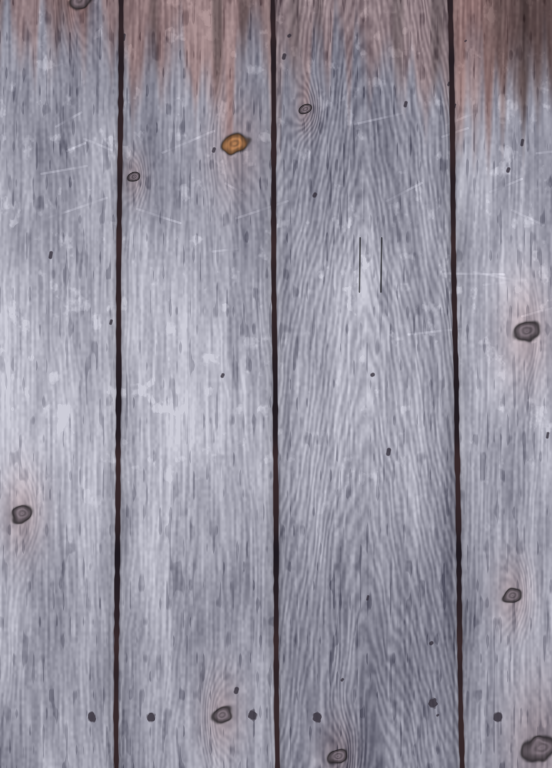
A WebGL 2 fragment shader for this texture:

```glsl
#version 300 es
precision highp float;
uniform vec2 u_resolution;
out vec4 fragColor;

float hash(vec2 p) {
    vec3 q = fract(vec3(p.xyx) * 0.1031);
    q += dot(q, q.yzx + 33.33);
    return fract((q.x + q.y) * q.z);
}

float noise(vec2 p) {
    vec2 i = floor(p), f = fract(p);
    f = f * f * (3.0 - 2.0 * f);
    return mix(mix(hash(i), hash(i + vec2(1, 0)), f.x),
               mix(hash(i + vec2(0, 1)), hash(i + vec2(1, 1)), f.x), f.y);
}

float fbm(vec2 p) {
    float sum = 0.0, amp = 0.5;
    for (int i = 0; i < 4; i++) {
        sum += amp * noise(p);
        p = p * 2.03 + 17.1;
        amp *= 0.5;
    }
    return sum / 0.9375;
}

float segment(vec2 p, vec2 a, vec2 dir) {
    return length(p - a - dir * clamp(dot(p - a, dir) / dot(dir, dir), 0.0, 1.0));
}

void main() {
    float px = 1.0 / u_resolution.y;
    vec2 p = gl_FragCoord.xy * px;

    // Four planks divided by three slightly leaning seams
    vec3 seams = mix(vec3(0.151, 0.361, 0.6015), vec3(0.1575, 0.355, 0.586), p.y);
    seams += 0.0016 * (noise(vec2(p.y * 14.0, 3.0)) - 0.5);
    int id = int(dot(step(seams, vec3(p.x)), vec3(1)));
    float left = id == 0 ? -0.06 : seams[id - 1];
    float right = id == 3 ? 0.82 : seams[id];
    float across = (p.x - left) / (right - left);
    vec2 seed = vec2(float(id) * 37.0, float(id) * 11.0);

    // Arched growth rings, strongest on the third plank
    float heart = p.x - mix(left, right, 0.53) - 0.03 * (fbm(vec2(p.y * 3.0, 5.0) + seed) - 0.5);
    float rings = vec4(8, 7, 25, 9)[id] * p.y + 135.0 * sqrt(heart * heart + 0.00012);
    rings += 3.5 * fbm(p * vec2(28, 7) + seed);

    // Knots bend the rings around them
    mat3x4 knotX = mat3x4(0.029, 0.306, 0.398, 0.686, 0.104, 0.289, 0.44, 0.703, 0.1, 0.175, 0.5, 0.668);
    mat3x4 knotY = mat3x4(0.331, 0.813, 0.858, 0.568, 1.0, 0.069, 0.015, 0.026, -0.2, 0.77, -0.2, 0.225);
    mat3x4 knotSize = mat3x4(0.014, 0.017, 0.008, 0.017, 0.015, 0.013, 0.012, 0.022, 0.007, 0.008, 0.007, 0.012);
    float knot = 0.0, rim = 0.0, knotRings = 0.0, halo = 0.0;
    for (int k = 0; k < 3; k++) {
        vec2 q = p - vec2(knotX[k][id], knotY[k][id]);
        float r = knotSize[k][id];
        float d = length(vec2(q.x, 1.35 * q.y - 0.3 * q.x)) / r + 0.35 * (noise(p * 110.0) - 0.5);
        float bend = exp(-dot(q * vec2(1, 0.5), q * vec2(1, 0.5)) / (r * r * 4.0));
        rings += 5.0 * bend;
        halo = max(halo, bend);
        float inside = 1.0 - smoothstep(0.85, 1.0 + px / r, d);
        knot = max(knot, inside);
        knotRings += inside * sin(d * 15.0);
        rim = max(rim, exp(-pow((d - 0.95) * 6.0, 2.0)));
    }
    float grain = 0.5 + 0.5 * sin(6.2832 * rings);
    float fine = noise(p * vec2(330, 16) + seed);
    float streak = noise(p * vec2(110, 4) + seed);
    float blotch = fbm(p * vec2(15, 5) + seed);

    // Weathered grey, palest across the middle
    float tone = 0.46 + 0.3 * exp(-pow((p.y - 0.54) / 0.25, 2.0));
    tone += vec4(0.05, 0.1, -0.06, 0.06)[id] + 0.75 * (blotch - 0.5);
    tone += 0.36 * (fine - 0.5) + 0.22 * (streak - 0.5);
    tone += vec4(0.13, 0.15, 0.27, 0.14)[id] * (grain - 0.5);
    tone += 0.18 * (noise(p * vec2(300, 200)) - 0.5);
    tone -= 0.3 * smoothstep(0.74, 0.9, noise(p * vec2(230, 42) + 9.0));
    tone += 0.3 * smoothstep(0.66, 0.82, fbm(p * vec2(55, 45) + 4.0)) * smoothstep(0.2, 0.5, p.y);
    vec3 color = mix(vec3(0.39, 0.39, 0.45), vec3(0.75, 0.75, 0.80), clamp(tone, -0.2, 1.15));

    // Brown unweathered wood running down from the top
    float reach = vec4(0.95, 0.885, 0.9, 0.865)[id] - 0.16 * (streak - 0.5) - 0.16 * (blotch - 0.5);
    float stain = smoothstep(-0.05, 0.07, p.y - reach) * vec4(0.65, 0.75, 0.55, 0.9)[id];
    vec3 brown = mix(vec3(0.34, 0.23, 0.23), vec3(0.66, 0.53, 0.52), clamp(tone + 0.15, 0.0, 1.0));
    brown *= id == 3 ? mix(1.0, 0.62, smoothstep(0.15, 0.4, across)) : 1.0;
    color = mix(color, brown, stain);
    color *= 1.0 - 0.4 * stain * smoothstep(0.55, 0.9, noise(p * vec2(60, 3) + seed));

    // Knot faces
    vec3 knotColor = id == 1 && p.y > 0.79 ? vec3(0.66, 0.44, 0.25) : vec3(0.40, 0.36, 0.39);
    color = mix(color, color * vec3(0.96, 0.89, 0.87), halo);
    color = mix(color, knotColor * (0.85 + 0.3 * fine + 0.12 * knotRings), 0.8 * knot);
    color *= 1.0 - 0.5 * rim;

    // Pale scratches, and dark pits and cracks
    for (int i = 0; i < 22; i++) {
        float n = float(i);
        vec2 a = vec2(hash(vec2(n, 1)) * 0.72, 0.5 + 0.34 * hash(vec2(n, 2)));
        vec2 dir = vec2(0.02 + 0.06 * hash(vec2(n, 3)), 0.05 * (hash(vec2(n, 4)) - 0.4));
        float scratch = 1.0 - smoothstep(0.0004, 0.0012 + px, segment(p, a, dir));
        color += 0.11 * scratch * noise(p * 90.0);
        vec2 pit = vec2(0.72 * sqrt(hash(vec2(n, 5))), hash(vec2(n, 6)));
        float size = 0.0008 + 0.0022 * hash(vec2(n, 7));
        float hole = 1.0 - smoothstep(size - px, size + px, segment(p, pit, vec2(0.001, 0.006 * hash(vec2(n, 8)))));
        color = mix(color, vec3(0.18, 0.16, 0.20), 0.75 * hole);
    }
    for (int i = 0; i < 2; i++) {
        float crack = segment(p, vec2(0.468 + 0.028 * float(i), 0.62), vec2(0.001, 0.07));
        color *= 1.0 - 0.5 * (1.0 - smoothstep(0.0002, 0.0006 + px, crack));
        // Nail heads near both edges of each plank
        vec2 nail = vec2(mix(left, right, 0.22 + 0.63 * float(i)), 0.066 + 0.02 * float(i) * hash(seed));
        float d = length((p - nail) * vec2(1, 0.8)) + 0.002 * (noise(p * 300.0) - 0.5);
        color = mix(color, vec3(0.22, 0.20, 0.24), 0.85 * (1.0 - smoothstep(0.004, 0.0055 + px, d)));
    }

    // Dark seams with worn edges and soft shade
    vec3 gaps = abs(p.x - seams);
    float gap = min(gaps.x, min(gaps.y, gaps.z)) + 0.0012 * (noise(vec2(p.y * 90.0, p.x * 40.0)) - 0.5);
    color *= 1.0 - 0.3 * exp(-gap / 0.006);
    color += 0.07 * exp(-pow((gap - 0.006) / 0.0018, 2.0)) * noise(vec2(p.y * 35.0, 8.0));
    vec3 gapColor = mix(vec3(0.09, 0.08, 0.11), vec3(0.22, 0.16, 0.17), noise(vec2(p.y * 25.0, 2.0)));
    color = mix(gapColor, color, smoothstep(0.0026 - px * 0.5, 0.0032 + px, gap));
    fragColor = vec4(clamp(color, 0.0, 1.0), 1.0);
}
```
